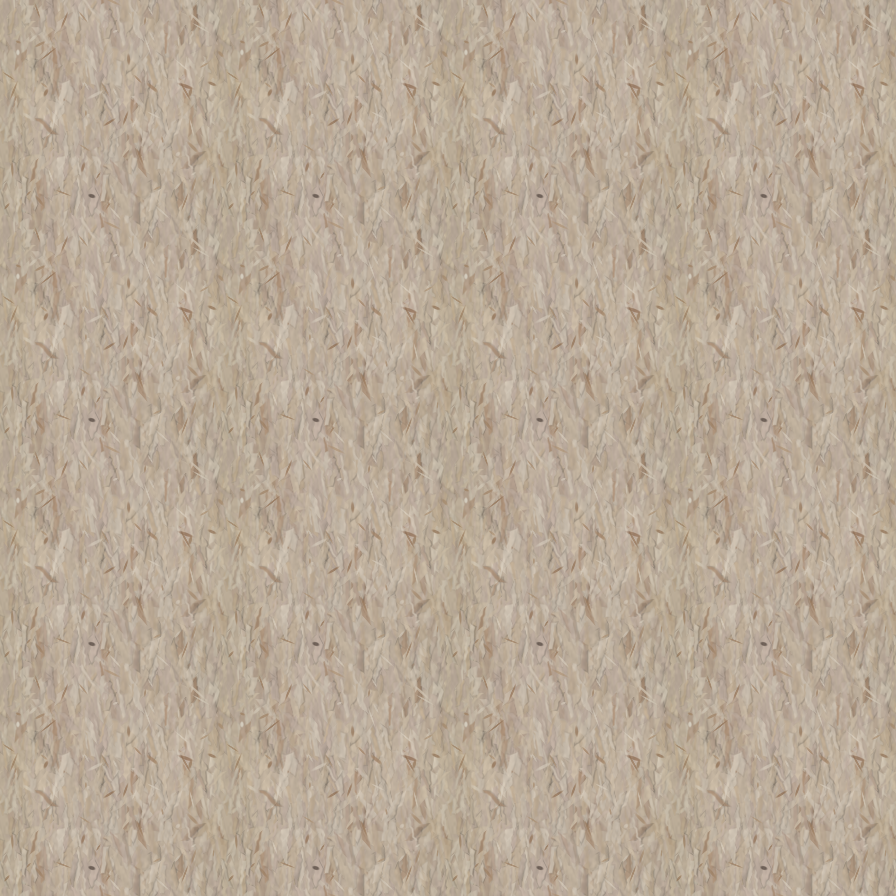
Give the GLSL for this texture, as a three.js fragment shader.

```glsl
// Pale strand board: one panel of pressed wood flakes, repeated 4 by 4.
// Six layers of jittered, mostly upright flakes blend over each other on
// wrapping grids; a few flakes cast a dark edge, and fine slivers lie on top.
varying vec2 vUv;

vec4 hash4(vec3 p) {
  vec4 q = fract(p.xyzx * vec4(0.1031, 0.1030, 0.0973, 0.1099));
  q += dot(q, q.wzxy + 33.33);
  return fract((q.xxyz + q.yzzw) * q.zywx);
}

// Value noise that wraps after "period" cells.
float noise(vec2 p, vec2 period, float seed) {
  vec2 i = floor(p), f = fract(p);
  f = f * f * (3.0 - 2.0 * f);
  vec2 lo = mod(i, period), hi = mod(i + 1.0, period);
  return mix(mix(hash4(vec3(lo, seed)).x, hash4(vec3(hi.x, lo.y, seed)).x, f.x),
             mix(hash4(vec3(lo.x, hi.y, seed)).x, hash4(vec3(hi, seed)).x, f.x), f.y);
}

// Flake tones, weighted by how common each one is.
vec3 flakeTone(float pick) {
  vec3 ash   = vec3(0.73, 0.665, 0.615);
  vec3 cream = vec3(0.785, 0.74, 0.68);
  vec3 birch = vec3(0.765, 0.705, 0.625);
  vec3 honey = vec3(0.73, 0.655, 0.56);
  vec3 rose  = vec3(0.69, 0.61, 0.545);
  vec3 rust  = vec3(0.65, 0.54, 0.445);
  return pick < 0.24 ? ash : pick < 0.50 ? cream : pick < 0.75 ? birch
       : pick < 0.87 ? honey : pick < 0.96 ? rose : rust;
}

vec2 turn(vec2 p, float angle) {
  float c = cos(angle), s = sin(angle);
  return vec2(c * p.x - s * p.y, s * p.x + c * p.y);
}

// Lays one grid of flakes over the wood below.
vec3 layFlakes(vec3 wood, vec2 p, float layer) {
  vec2 grid = vec2(17.0, 9.0);
  vec2 g = p * grid + 0.37 * layer;
  vec2 cell = floor(g);
  float slim = 1.0 - 0.1 * layer;
  for (int j = -1; j <= 1; j++) {
    for (int i = -1; i <= 1; i++) {
      vec2 home = cell + vec2(float(i), float(j));
      vec2 id = mod(home, grid);
      vec4 a = hash4(vec3(id, layer + 3.0));
      vec4 b = hash4(vec3(id, layer + 53.0));
      vec4 c = hash4(vec3(id, layer + 113.0));

      // Small lean for most flakes, a strong one for a few.
      float lean = (a.z - 0.5) * (b.w > 0.85 ? 1.7 : 0.65);
      vec2 q = turn((g - home - a.xy) / grid, lean);
      float halfLength = mix(0.028, 0.068, b.x);
      float halfWidth = mix(0.008, 0.026, b.y * b.y) * slim;
      if (abs(q.y) > halfLength + 0.03 || abs(q.x) > halfWidth + 0.03) continue;

      // Tapered body, ragged sides and slanted ends.
      float ragged = noise(vec2(q.y * 60.0 + 40.0, 0.5), vec2(256.0), a.w * 90.0) - 0.5;
      float taper = 1.0 + (b.z - 0.5) * q.y / halfLength;
      float side = abs(q.x + ragged * 0.01) - halfWidth * taper;
      float tip = abs(q.y + q.x * (c.z * 4.0 - 2.0)) - halfLength;
      float d = max(side, tip);

      // Most flakes lie flush; a few stand proud with a broken dark edge.
      float shadow = (1.0 - smoothstep(0.0, 0.010, d)) * smoothstep(-0.01, 0.01, q.x + ragged * 0.03);
      wood *= 1.0 - (0.02 + 0.20 * pow(c.x, 5.0)) * shadow;

      float grain = noise(q * vec2(90.0, 20.0) + 64.0, vec2(256.0), b.w * 70.0) - 0.5;
      vec3 flake = flakeTone(a.w) * (1.005 + 0.06 * (b.z - 0.5) + 0.07 * grain);
      float cover = mix(0.45, 0.95, c.y);
      wood = mix(wood, flake, cover * (1.0 - smoothstep(-0.005, 0.005, d)));
    }
  }
  return wood;
}

// Scatters thin slivers, mostly honey brown, some pale, at freer angles.
vec3 laySlivers(vec3 wood, vec2 p) {
  vec2 grid = vec2(12.0, 10.0);
  for (int k = 0; k < 9; k++) {
    vec2 home = floor(p * grid) + vec2(mod(float(k), 3.0), floor(float(k) / 3.0)) - 1.0;
    vec4 a = hash4(vec3(mod(home, grid), 171.0));
    vec4 b = hash4(vec3(mod(home, grid), 211.0));
    vec2 q = turn((p * grid - home - a.xy) / grid, (a.z - 0.5) * 2.4);
    vec2 size = vec2(0.004 + 0.005 * b.x * b.x, 0.012 + 0.035 * b.y);
    float mask = 1.0 - smoothstep(0.45, 1.25, length(q / size));
    vec3 tone = b.z > 0.6 ? vec3(0.82, 0.78, 0.72) : mix(vec3(0.56, 0.43, 0.32), vec3(0.68, 0.58, 0.47), b.w);
    wood = mix(wood, tone, 0.7 * mask * step(0.4, a.w));
  }
  return wood;
}

// Soft mask of a single stretched mark.
float mark(vec2 p, vec2 center, vec2 size, float angle) {
  return 1.0 - smoothstep(0.5, 1.3, length(turn(p - center, angle) / size));
}

void main() {
  vec2 p = fract(vUv * 4.0);
  vec3 wood = vec3(0.74, 0.68, 0.61);
  for (int k = 0; k < 6; k++) wood = layFlakes(wood, p, float(k));
  wood = laySlivers(wood, p);

  // Marks that make each panel recognisable: knot hole, splinter, pale chip.
  wood = mix(wood, vec3(0.35, 0.30, 0.27), 0.8 * mark(p, vec2(0.41, 0.125), vec2(0.016, 0.009), 0.3));
  wood = mix(wood, vec3(0.54, 0.41, 0.31), 0.7 * mark(p, vec2(0.83, 0.615), vec2(0.035, 0.008), 0.35));
  wood = mix(wood, vec3(0.87, 0.85, 0.81), 0.8 * mark(p, vec2(0.08, 0.766), vec2(0.008, 0.013), 0.0));

  // Fine fibre, cloudy tone and a faint yellow band at the panel sides.
  float fibre = noise(p * vec2(100.0, 56.0), vec2(100.0, 56.0), 7.0) - 0.5;
  float cloud = noise(p * vec2(5.0, 4.0), vec2(5.0, 4.0), 11.0) - 0.5;
  float band = pow(0.5 + 0.5 * cos(6.28318 * (p.x - 0.03)), 5.0);
  wood *= 1.0 + 0.06 * fibre + 0.03 * cloud;
  wood *= mix(vec3(1.005), vec3(0.985, 0.988, 0.968), band);

  gl_FragColor = vec4(wood, 1.0);
}
```
